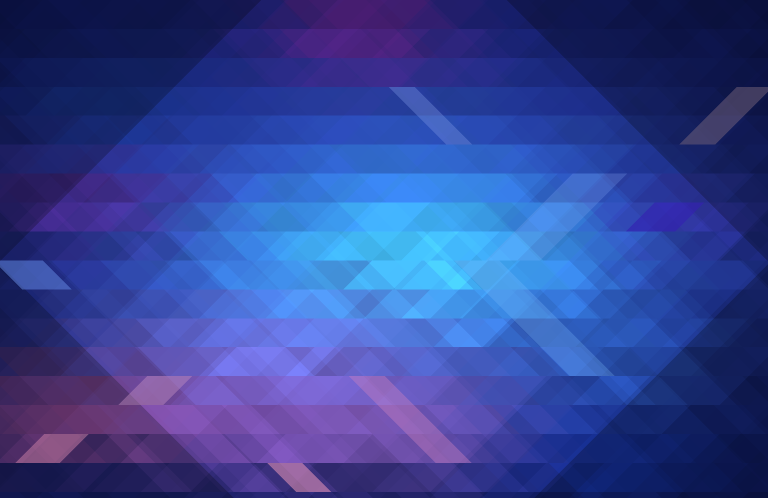
Write a Shadertoy shader that draws this background.

```glsl
// Night-blue mosaic: soft colour glows are sampled by slanted cells in flat rows.
// Four layers of cells leaning both ways are averaged into translucent triangles,
// then a large diamond and a few slanted beams add the sharp accents.

#define ROW_HEIGHT 0.0581     // in canvas heights
#define CELL_JITTER 0.13      // random shift of each colour sample
#define CELL_TINT 0.36        // random brightness of each cell
#define DIAMOND_RADIUS 0.774
#define OUTSIDE_SHADE 0.80    // brightness outside the diamond
#define AA 2                  // samples per axis

vec2 hash2(vec3 k) {
    k = fract(k * vec3(0.1031, 0.1030, 0.0973));
    k += dot(k, k.yzx + 33.33);
    return fract((k.xx + k.yz) * k.zy);
}

// Mixes a soft elliptical glow into the colour.
void glow(inout vec3 color, vec2 p, vec2 center, vec2 size, vec3 tint, float strength) {
    vec2 d = (p - center) / size;
    color = mix(color, tint, strength * exp(-dot(d, d)));
}

// Smooth colour field; the origin is the canvas centre.
vec3 colorField(vec2 p) {
    vec3 c = vec3(0.04, 0.07, 0.28);
    // Blue body with a bright cyan core
    glow(c, p, vec2(0.00, 0.02), vec2(0.68, 0.39), vec3(0.18, 0.23, 0.72), 0.95);
    glow(c, p, vec2(0.03, 0.00), vec2(0.46, 0.24), vec3(0.21, 0.52, 0.92), 0.92);
    glow(c, p, vec2(0.05, -0.02), vec2(0.30, 0.13), vec3(0.27, 0.80, 1.00), 0.92);
    // Violet and rose below
    glow(c, p, vec2(-0.25, -0.32), vec2(0.42, 0.15), vec3(0.53, 0.33, 0.70), 0.80);
    glow(c, p, vec2(-0.64, -0.34), vec2(0.24, 0.09), vec3(0.58, 0.27, 0.52), 0.75);
    glow(c, p, vec2(-0.22, -0.19), vec2(0.28, 0.09), vec3(0.47, 0.49, 0.93), 0.70);
    glow(c, p, vec2(0.06, -0.37), vec2(0.22, 0.10), vec3(0.58, 0.38, 0.72), 0.60);
    glow(c, p, vec2(-0.55, -0.50), vec2(0.26, 0.07), vec3(0.07, 0.12, 0.42), 0.80);
    // Magenta above and at the left
    glow(c, p, vec2(-0.04, 0.44), vec2(0.17, 0.09), vec3(0.42, 0.12, 0.50), 0.70);
    glow(c, p, vec2(-0.60, 0.11), vec2(0.22, 0.10), vec3(0.38, 0.14, 0.54), 0.60);
    // Blues towards the corners
    glow(c, p, vec2(-0.55, 0.27), vec2(0.18, 0.10), vec3(0.09, 0.24, 0.62), 0.60);
    glow(c, p, vec2(0.43, -0.22), vec2(0.20, 0.11), vec3(0.20, 0.46, 0.87), 0.55);
    glow(c, p, vec2(0.44, -0.42), vec2(0.24, 0.11), vec3(0.06, 0.19, 0.62), 0.70);
    glow(c, p, vec2(0.60, 0.06), vec2(0.13, 0.07), vec3(0.26, 0.20, 0.70), 0.55);
    return c;
}

// Averages slanted cells of two widths and both directions.
vec3 mosaic(vec2 p, float row) {
    float rowY = 0.5 - (row + 0.5) * ROW_HEIGHT;
    vec3 sum = vec3(0.0);
    for (int i = 0; i < 4; i++) {
        float slant = i % 2 == 0 ? 1.0 : -1.0;
        float width = ROW_HEIGHT * (i < 2 ? 1.0 : 1.7);
        float cell = floor((p.x + slant * p.y) / width);
        vec2 center = vec2((cell + 0.5) * width - slant * rowY, rowY);
        vec2 rnd = hash2(vec3(cell + 50.0, row + 7.0, float(i) * 13.0 + 3.0)) - 0.5;
        vec2 shift = CELL_JITTER * vec2(rnd.x, rnd.y * 0.6);
        sum += colorField(center + shift) * (1.0 + CELL_TINT * rnd.y);
    }
    return sum / 4.0;
}

// Slanted band between two rows; slant 1 falls to the right, -1 rises.
void beam(inout vec3 color, vec2 p, float row, float slant, float offset,
          float halfWidth, vec2 rows, vec3 tint, float strength) {
    float inside = step(abs(p.x + slant * p.y - offset), halfWidth)
                 * step(rows.x, row) * step(row, rows.y);
    color = mix(color, tint, strength * inside);
}

vec3 scene(vec2 p) {
    float row = floor((0.5 - p.y) / ROW_HEIGHT);
    vec3 c = mosaic(p, row);

    // Large diamond
    vec2 d = abs(p - vec2(0.0, -0.028));
    c *= mix(OUTSIDE_SHADE, 1.04, step(d.x + d.y, DIAMOND_RADIUS));

    // Pale blue beams
    beam(c, p, row, 1.0, 0.361, 0.026, vec2(3, 4), vec3(0.50, 0.60, 0.90), 0.35);
    beam(c, p, row, 1.0, 0.163, 0.045, vec2(9, 12), vec3(0.50, 0.75, 1.00), 0.25);
    beam(c, p, row, -1.0, 0.282, 0.055, vec2(6, 8), vec3(0.50, 0.65, 0.95), 0.25);
    beam(c, p, row, 1.0, -0.758, 0.050, vec2(9, 9), vec3(0.40, 0.55, 0.90), 0.50);
    // Warm and violet beams
    beam(c, p, row, -1.0, 0.419, 0.036, vec2(3, 4), vec3(0.50, 0.42, 0.50), 0.45);
    beam(c, p, row, 1.0, -0.290, 0.036, vec2(13, 15), vec3(0.80, 0.50, 0.75), 0.40);
    beam(c, p, row, -1.0, -0.266, 0.045, vec2(15, 15), vec3(0.80, 0.50, 0.65), 0.50);
    beam(c, p, row, 1.0, -0.629, 0.035, vec2(16, 16), vec3(0.85, 0.55, 0.70), 0.60);
    beam(c, p, row, -1.0, -0.175, 0.045, vec2(13, 13), vec3(0.75, 0.55, 0.75), 0.45);
    beam(c, p, row, -1.0, 0.500, 0.050, vec2(7, 7), vec3(0.20, 0.12, 0.70), 0.60);
    return c;
}

void mainImage(out vec4 fragColor, in vec2 fragCoord) {
    vec3 color = vec3(0.0);
    for (int i = 0; i < AA * AA; i++) {
        vec2 offset = (vec2(i % AA, i / AA) + 0.5) / float(AA) - 0.5;
        color += scene((fragCoord + offset - 0.5 * iResolution.xy) / iResolution.y);
    }
    fragColor = vec4(color / float(AA * AA), 1.0);
}
```
